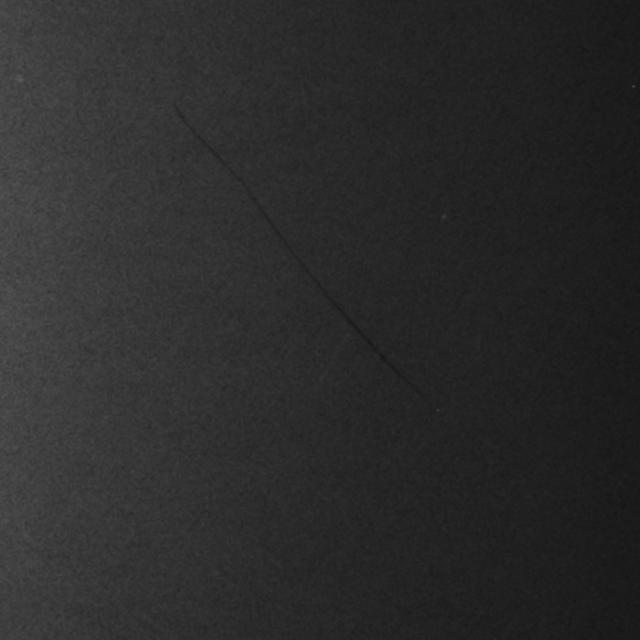
Write a WebGL 2 fragment shader that draws this texture.

```glsl
#version 300 es
precision highp float;
uniform vec2 u_resolution;
out vec4 fragColor;

vec2 hashGradient(vec2 cell) {
  vec3 q = fract(vec3(cell.xyx) * vec3(0.1031, 0.103, 0.0973));
  q += dot(q, q.yzx + 33.33);
  return 2.0 * fract((q.xx + q.yz) * q.zy) - 1.0;
}

float gradientNoise(vec2 p) {
  vec2 i = floor(p), f = fract(p);
  vec2 w = f * f * f * (f * (f * 6.0 - 15.0) + 10.0);
  float a = dot(hashGradient(i), f);
  float b = dot(hashGradient(i + vec2(1, 0)), f - vec2(1, 0));
  float c = dot(hashGradient(i + vec2(0, 1)), f - vec2(0, 1));
  float d = dot(hashGradient(i + vec2(1, 1)), f - vec2(1, 1));
  return mix(mix(a, b, w.x), mix(c, d, w.x), w.y);
}

float segmentDistance(vec2 p, vec2 a, vec2 b) {
  vec2 ab = b - a;
  return length(p - a - ab * clamp(dot(p - a, ab) / dot(ab, ab), 0.0, 1.0));
}

// Soft round falloff, used for dust and strokes
float softSpot(float distance, float radius) {
  return exp(-distance * distance / (radius * radius));
}

// Dark, slightly bent scratch
float scratch(vec2 p) {
  const vec2 bends[9] = vec2[](vec2(0.271, 0.837), vec2(0.292, 0.806), vec2(0.319, 0.777),
                               vec2(0.378, 0.716), vec2(0.408, 0.673), vec2(0.459, 0.603),
                               vec2(0.520, 0.528), vec2(0.602, 0.437), vec2(0.662, 0.378));
  float d = 1.0;
  for (int i = 0; i < 8; i++) d = min(d, segmentDistance(p, bends[i], bends[i + 1]));
  float fade = smoothstep(0.37, 0.44, p.y);
  float wear = 0.95 + 0.5 * gradientNoise(p * 40.0);
  return (softSpot(d, 0.0029) + 0.15 * softSpot(d, 0.008)) * mix(0.5, 1.0, fade) * wear;
}

void main() {
  vec2 uv = gl_FragCoord.xy / u_resolution;

  // Light falling off from the left edge
  float rise = uv.y - 0.6;
  float glow = exp(-1.9 * uv.x) * (1.06 - 0.55 * rise * rise);
  float shade = 0.088 + 0.182 * glow - 0.010 * smoothstep(0.8, 1.0, uv.x);
  shade += 0.005 * softSpot(uv.x - 0.34, 0.14);

  // Paper grain from blotches to fine fibres, turned off the pixel axes
  vec2 turned = mat2(0.8, 0.6, -0.6, 0.8) * uv;
  float grain = 0.5 * gradientNoise(uv * vec2(6, 11) + 5.0)
              + 0.5 * gradientNoise(uv * vec2(16, 32) + 29.0)
              + 0.8 * gradientNoise(turned * 42.0 + 17.0)
              + 1.6 * gradientNoise(turned * 100.0 + 41.0)
              + 2.1 * gradientNoise(turned.yx * 190.0 + 73.0);
  shade *= 1.0 + 0.095 * grain;

  shade -= 0.034 * scratch(uv);

  // Faint pale strokes
  float patchy = 0.9 + 0.8 * gradientNoise(uv * 45.0);
  shade += 0.020 * patchy * softSpot(segmentDistance(uv, vec2(0.543, 0.477), vec2(0.491, 0.388)), 0.0035);
  shade += 0.019 * softSpot(segmentDistance(uv, vec2(0.749, 0.476), vec2(0.748, 0.458)), 0.003);

  // Dust: position, radius, brightness
  const vec4 dust[7] = vec4[](vec4(0.030, 0.876, 0.0062, 0.085), vec4(0.694, 0.661, 0.0038, 0.095),
                              vec4(0.990, 0.865, 0.0017, 0.21), vec4(0.684, 0.359, 0.0016, 0.16),
                              vec4(0.165, 0.348, 0.0025, 0.04), vec4(0.940, 0.646, 0.0140, 0.013),
                              vec4(0.543, 0.477, 0.0045, 0.018));
  for (int i = 0; i < 7; i++)
    shade += dust[i].w * softSpot(length(uv - dust[i].xy), dust[i].z);

  fragColor = vec4(vec3(shade), 1.0);
}
```
